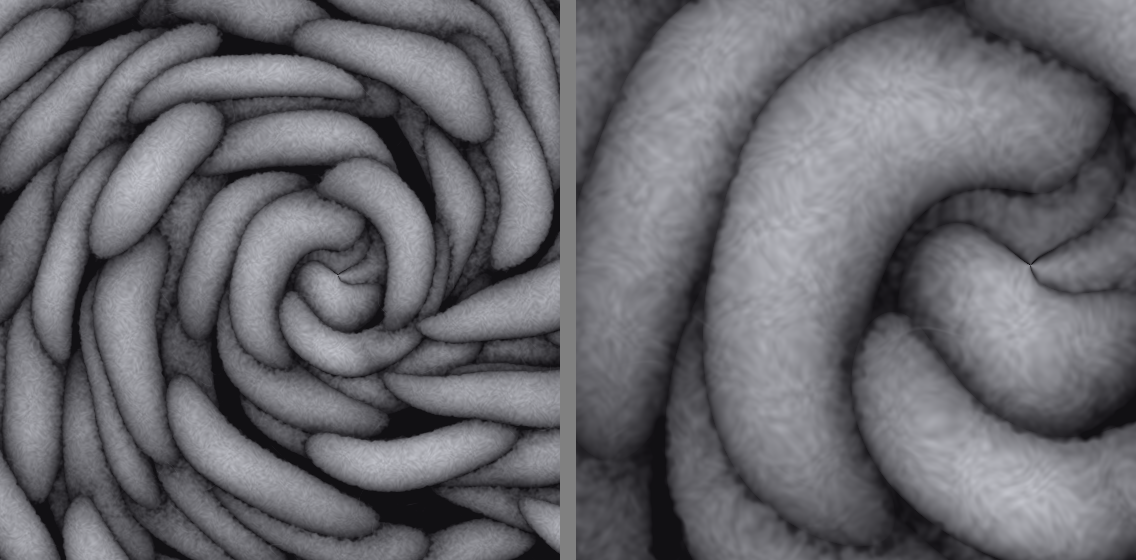
Left: the whole. Right: its middle third, enlarged.
Reproduce this texture procedurally as a Shadertoy shader.

```glsl
// Thick grey felted wool, coiled into a loose swirl around a dark hollow.
// Tapered spiral strands are painted ring by ring, each shading those beneath,
// then gradient noise adds matted fibres, fuzzy edges and stray hairs.

float hash(vec2 p) {
    return fract(sin(dot(p, vec2(127.1, 311.7))) * 43758.545);
}

vec2 gradient(vec2 cell) {
    float angle = 6.2832 * hash(cell);
    return vec2(cos(angle), sin(angle));
}

float gradientNoise(vec2 p) {
    vec2 i = floor(p), f = fract(p);
    vec2 w = f * f * f * (f * (f * 6.0 - 15.0) + 10.0);
    vec2 x = vec2(1, 0), y = vec2(0, 1);
    float low = mix(dot(gradient(i), f), dot(gradient(i + x), f - x), w.x);
    float high = mix(dot(gradient(i + y), f - y), dot(gradient(i + 1.0), f - 1.0), w.x);
    return mix(low, high, w.y);
}

// Short crossing fibres: noise stretched along two bent directions
float feltFibres(vec2 p) {
    vec2 bent = p + 0.012 * vec2(gradientNoise(p * 31.0), gradientNoise(p * 31.0 + 40.0));
    vec2 diagonal = vec2(bent.x + bent.y, bent.y - bent.x);
    return 0.45 * gradientNoise(diagonal * vec2(55, 120))
         + 0.45 * gradientNoise(diagonal * vec2(130, 60) + 17.0)
         + 0.35 * gradientNoise(bent * 210.0);
}

// Thin curling lines along the zero crossings of warped noise
float strayHairs(vec2 p) {
    vec2 q = p * 19.0 + 1.2 * gradientNoise(p * 9.0);
    float line = smoothstep(0.05, 0.0, abs(gradientNoise(q)));
    return line * smoothstep(-0.1, 0.4, gradientNoise(p * 27.0 + 8.0));
}

// Paints one strand over the tone so far; polar holds radius and angle
float paintStrand(float tone, vec2 polar, float ringRadius, float startAngle, vec2 id, float fuzz) {
    float angle = mod(polar.y - startAngle + 3.14159, 6.28318) - 3.14159;
    float slope = mix(0.02, 0.5, hash(id + 3.0))
                + 0.85 * pow(max(cos(startAngle + 0.45), 0.0), 5.0);
    float stretch = sqrt(1.0 + slope * slope);
    float halfWidth = mix(0.043, 0.060, hash(id + 7.0));
    float halfLength = min(mix(0.17, 0.25, hash(id + 11.0)), ringRadius * 1.8);

    // Strand coordinates: along and across the spiral arc
    float arc = angle * ringRadius;
    float along = arc * stretch / halfLength;
    float across = (polar.x - ringRadius - slope * arc) / (stretch * halfWidth);
    float edge = sqrt(across * across + pow(abs(along), 3.0));
    float dist = (edge - 1.0) * halfWidth + fuzz;

    // Round body, lit softly from above
    vec2 radial = vec2(cos(polar.y), sin(polar.y));
    vec2 side = (radial - slope * vec2(-radial.y, radial.x)) / stretch;
    float height = sqrt(max(1.0 - edge * edge, 0.0));
    float body = 0.13 + 0.53 * height + 0.09 * across * dot(side, vec2(-0.2, 0.98));
    body *= mix(0.93, 1.06, hash(id + 19.0));

    // Contact shadow around the strand, then the strand itself
    tone *= 1.0 - 0.62 * exp(-max(dist, 0.0) / 0.015);
    return mix(tone, body, smoothstep(0.004, -0.004, dist));
}

void mainImage(out vec4 fragColor, in vec2 fragCoord) {
    vec2 p = fragCoord / iResolution.y;

    // Wandering of the strands and roughness of their outlines
    vec2 wander = vec2(gradientNoise(p * 4.0 + 5.0), gradientNoise(p * 4.0 + 31.0));
    vec2 fromCentre = p - vec2(0.60, 0.52) + 0.045 * wander;
    vec2 polar = vec2(length(fromCentre), atan(fromCentre.y, fromCentre.x));
    float fuzz = 0.005 * gradientNoise(p * 70.0) + 0.004 * gradientNoise(p * 150.0);

    // Rings in shuffled order, so that neighbours pass over and under
    float tone = 0.09;
    for (int k = 0; k < 11; k++) {
        float ring = mod(float(k) * 7.0, 11.0);
        float ringRadius = 0.05 + 0.084 * ring;
        float count = max(3.0, floor(ringRadius * 24.0));
        for (float j = 0.0; j < count; j++) {
            vec2 id = vec2(ring, j);
            float startAngle = 6.28318 * (j + 0.5 * hash(id)) / count + 2.4 * ring;
            float radius = ringRadius + 0.03 * (hash(id + 23.0) - 0.5);
            tone = paintStrand(tone, polar, radius, startAngle, id, fuzz);
        }
    }

    // Wool surface
    tone *= 1.0 + 0.14 * gradientNoise(p * 11.0);
    tone += feltFibres(p) * (0.03 + 0.17 * tone);
    tone += 0.05 * strayHairs(p) * smoothstep(0.6, 0.15, tone);
    tone = max(tone, 0.065);

    vec3 wool = tone * vec3(0.985, 1.0, 1.02) + vec3(0.004, -0.003, 0.010);
    fragColor = vec4(wool, 1.0);
}
```
